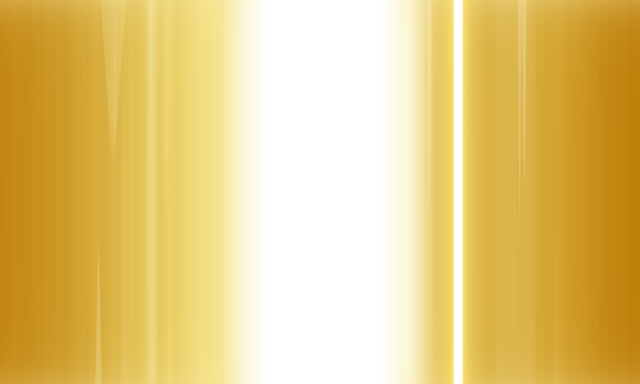
This background is drawn by a WebGL 2 fragment shader. Its source:

```glsl
#version 300 es
precision highp float;
// Golden curtain of light: a horizontal gold-to-white ramp with a broad white
// core, one bright vertical beam, tapering light streaks and fine vertical
// grain. Everything is built from smooth steps, gaussians and value noise.

uniform vec2 u_resolution;
out vec4 fragColor;

float hash(float n) {
    return fract(sin(n * 127.1 + 3.7) * 4375.85);
}

float noise(float x) {
    float cell = floor(x);
    return mix(hash(cell), hash(cell + 1.0), smoothstep(0.0, 1.0, x - cell));
}

float gauss(float x, float width) {
    return exp(-x * x / (width * width));
}

// Soft-edged vertical band between two positions
float band(float x, float left, float right, float soft) {
    return smoothstep(left - soft, left + soft, x)
         * (1.0 - smoothstep(right - soft, right + soft, x));
}

// Wedge hanging from depth 0, narrowing to a point at the given reach
float wedge(float x, float depth, float center, float halfWidth, float reach) {
    float taper = clamp(1.0 - depth / reach, 0.0, 1.0);
    float w = halfWidth * taper;
    float soft = 0.0012;
    float body = 1.0 - smoothstep(w - soft, w + soft, abs(x - center));
    return body * smoothstep(0.0, 0.35, taper);
}

// Left side: deep gold at the edge, pale yellow next to the core
vec3 leftRamp(float x) {
    vec3 c = mix(vec3(0.76, 0.52, 0.06), vec3(0.81, 0.62, 0.17), smoothstep(-0.03, 0.14, x));
    c = mix(c, vec3(0.91, 0.80, 0.38), smoothstep(0.09, 0.27, x));
    c = mix(c, vec3(0.96, 0.89, 0.54), smoothstep(0.25, 0.345, x));
    c = mix(c, vec3(0.985, 0.96, 0.82), smoothstep(0.332, 0.385, x));
    return mix(c, vec3(1.0), smoothstep(0.365, 0.425, x));
}

// Right side: white fades quickly to gold, then slowly to deep gold
vec3 rightRamp(float x) {
    vec3 c = mix(vec3(1.0), vec3(0.985, 0.96, 0.81), smoothstep(0.585, 0.655, x));
    c = mix(c, vec3(0.90, 0.78, 0.38), smoothstep(0.635, 0.69, x));
    c = mix(c, vec3(0.85, 0.69, 0.25), smoothstep(0.69, 0.78, x));
    c = mix(c, vec3(0.81, 0.61, 0.15), smoothstep(0.79, 0.92, x));
    return mix(c, vec3(0.745, 0.505, 0.045), smoothstep(0.87, 1.0, x));
}

void main() {
    vec2 uv = gl_FragCoord.xy / u_resolution;
    float x = uv.x;
    float depth = 1.0 - uv.y;
    vec3 color = x < 0.5 ? leftRamp(x) : rightRamp(x);

    // Fine vertical grain, strongest away from the white core
    float grain = noise(x * 190.0) * 0.6 + noise(x * 75.0 + 40.0) * 0.4 - 0.5;
    float outside = smoothstep(0.09, 0.18, abs(x - 0.5));
    color += grain * 0.025 * outside * vec3(0.7, 0.9, 1.0);

    // Wide veils and long tapering streaks
    float light = 0.16 * band(x, 0.227, 0.246, 0.002);
    light += 0.10 * band(x, 0.233, 0.241, 0.001);
    light += 0.07 * band(x, 0.775, 0.836, 0.004);
    light += 0.16 * wedge(x, depth, 0.177, 0.020, 0.46);
    light += 0.08 * wedge(x, depth, 0.258, 0.014, 0.60);
    light += 0.22 * wedge(x, uv.y, 0.154, 0.005, 0.42);
    light += 0.30 * wedge(x, depth, 0.671, 0.003, 0.66);
    light += 0.24 * wedge(x, depth, 0.812, 0.003, 0.68);
    light += 0.26 * wedge(x, depth, 0.819, 0.004, 0.56);

    // Scattered faint streaks from either end
    for (int i = 0; i < 14; i++) {
        float id = float(i);
        float from = hash(id + 60.0) < 0.65 ? depth : uv.y;
        float reach = mix(0.25, 0.9, hash(id + 20.0));
        light += 0.05 * wedge(x, from, hash(id), 0.003 + 0.004 * hash(id + 40.0), reach);
    }
    color = mix(color, vec3(1.0, 0.98, 0.86), clamp(light, 0.0, 0.6));

    // Pale haze along the top and bottom edges
    float haze = 0.30 * exp(-depth / 0.055) + 0.22 * exp(-uv.y / 0.05);
    color = mix(color, vec3(0.98, 0.93, 0.68), haze * outside);

    // Bright beam with a yellow halo
    float offset = abs(x - 0.716);
    color = mix(color, vec3(0.98, 0.86, 0.40), 0.55 * gauss(offset, 0.022));
    color = mix(color, vec3(1.0, 0.94, 0.45), 0.9 * gauss(offset, 0.0105));
    color = mix(color, vec3(1.0), 1.0 - smoothstep(0.0055, 0.0085, offset));

    fragColor = vec4(clamp(color, 0.0, 1.0), 1.0);
}
```
